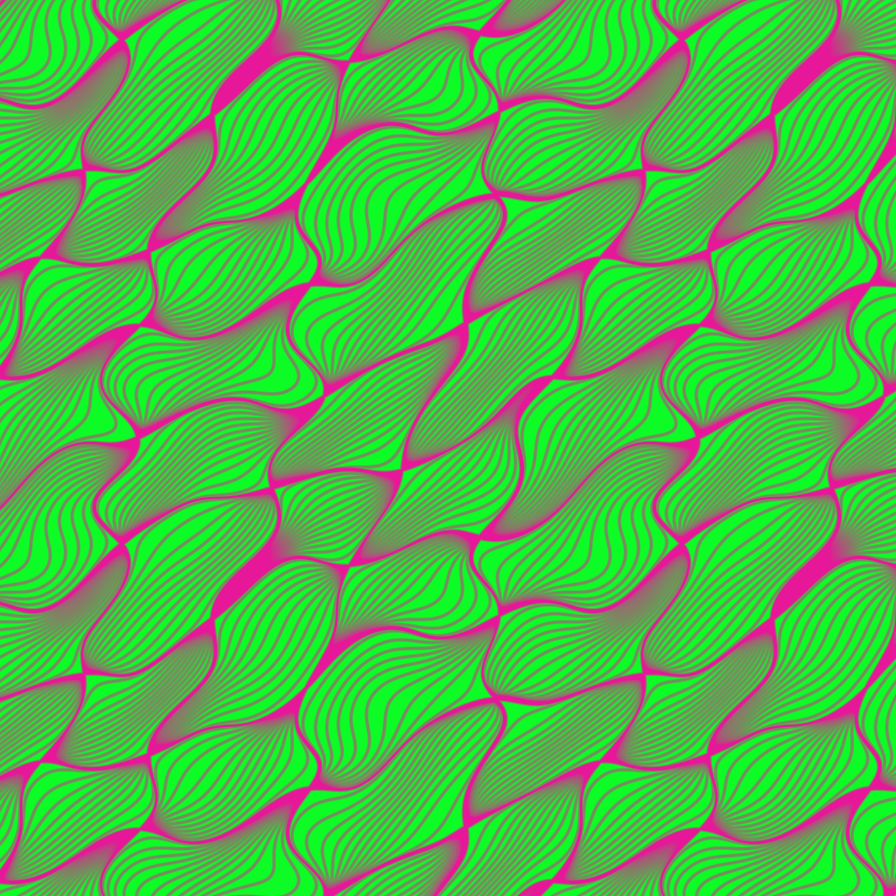
Write a WebGL 2 fragment shader that draws this pattern.

```glsl
#version 300 es
precision highp float;
// Repeating leaf-like cells with heavy wavy borders, filled by fine strands running tip to tip.

uniform vec2 u_resolution;
out vec4 fragColor;

const float TAU = 6.2831853;
const vec2 TILE = vec2(0.625, 0.5625);        // size of one repeat
const vec3 GREEN = vec3(0.05, 0.99, 0.15);
const vec3 PINK = vec3(0.90, 0.09, 0.60);
const float STRAND_WIDTH = 0.0018;
const float STRAND_BLUR = 0.0036;
const float BORDER_WIDTH = 0.0045;
const float BORDER_BLUR = 0.0026;
const float BUNDLING = 0.74;                  // lower values press strands to the borders

float hash(float n) {
    return fract(sin(n * 12.9898 + 4.1) * 43758.547);
}

// Sine wave with whole cycles per repeat, so the tile stays seamless.
float wave(vec2 tile, vec2 cycles, float phase) {
    return sin(TAU * dot(tile, cycles) + phase);
}

// Leaning lattice of 18 cells per tile, bent by layered sines.
vec2 leafLattice(vec2 tile) {
    vec2 cell = vec2(4.0 * tile.x - tile.y, 5.0 * tile.y - 2.0 * tile.x);
    vec2 bend = vec2(
        0.20 * wave(tile, vec2(1.0, -1.0), 0.8)
            + 0.09 * wave(tile, vec2(-1.0, 4.0), 2.1)
            + 0.04 * wave(tile, vec2(2.0, 3.0), 4.0),
        0.18 * wave(tile, vec2(1.0, 1.0), 3.7)
            + 0.10 * wave(tile, vec2(4.0, -2.0), 0.4)
            + 0.04 * wave(tile, vec2(3.0, 2.0), 5.2));
    return cell + bend;
}

// Box-filtered coverage of a stroke at a distance from its centre line.
float stroke(float dist, float width, float blur) {
    vec2 sides = (vec2(0.5, -0.5) * width - dist) / blur + 0.5;
    sides = clamp(sides, 0.0, 1.0);
    return sides.x - sides.y;
}

// Strands of one cell; gradU and gradV are the cell axes' canvas gradients.
float strands(vec2 uv, vec2 gradU, vec2 gradV, float count, float blur) {
    vec2 c = clamp(uv, 0.001, 0.999);
    vec2 logit = log(c / (1.0 - c));
    float across = 1.0 / (1.0 + exp(BUNDLING * (logit.x - logit.y)));
    vec2 slope = 1.0 / (c * (1.0 - c));
    vec2 grad = BUNDLING * across * (1.0 - across) * (slope.y * gradV - slope.x * gradU);
    float spacing = 1.0 / max(count * length(grad), 0.0001);
    float dist = abs(fract(across * count) - 0.5) * spacing;
    float lines = stroke(dist, STRAND_WIDTH, blur);
    float average = min(STRAND_WIDTH / spacing, 1.0);
    return mix(average, lines, smoothstep(0.8 * blur, 1.5 * blur, spacing));
}

// Heavy borders along the lattice lines.
float borders(vec2 uv, vec2 gradU, vec2 gradV, float width, float blur) {
    vec2 edge = min(uv, 1.0 - uv) / max(vec2(length(gradU), length(gradV)), 0.0001);
    return stroke(min(edge.x, edge.y), width, blur);
}

void main() {
    float pixel = 1.0 / u_resolution.y;
    vec2 tile = gl_FragCoord.xy * pixel / TILE;
    vec2 lattice = leafLattice(tile);
    vec2 gradU = vec2(dFdx(lattice.x), dFdy(lattice.x)) / pixel;
    vec2 gradV = vec2(dFdx(lattice.y), dFdy(lattice.y)) / pixel;

    // Each of the 18 cells keeps its own strand count in every repeat.
    vec2 cell = floor(lattice);
    vec2 uv = lattice - cell;
    float id = mod(5.0 * cell.x + cell.y, 18.0);
    float count = 10.0 + floor(4.0 * hash(floor(id + 0.5)));

    // Borders swell and thin along their length.
    float swell = 1.0 + 0.25 * wave(tile, vec2(3.0, -2.0), 1.0);
    float fine = strands(uv, gradU, gradV, count, max(STRAND_BLUR, pixel));
    float heavy = borders(uv, gradU, gradV, BORDER_WIDTH * swell, max(BORDER_BLUR, pixel));
    fragColor = vec4(mix(GREEN, PINK, max(fine, heavy)), 1.0);
}
```
